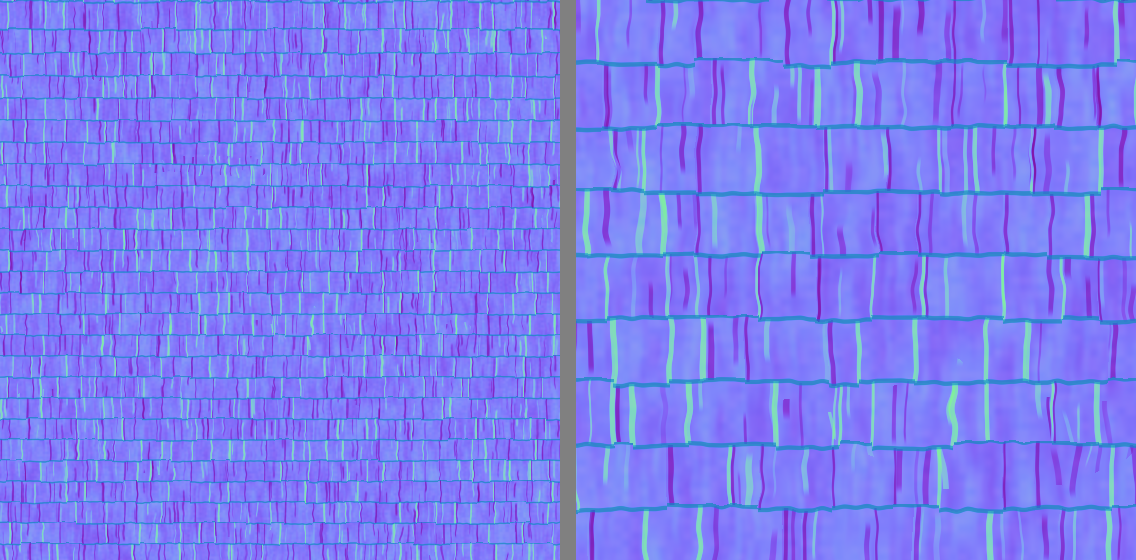
Left, the full canvas; right, a detail of the centre.
Write a Shadertoy shader that draws this texture map.

```glsl
const float COURSES = 26.1;         // shingle courses per canvas height
const float TOP_COURSE = 0.0495;    // height of the taller first course
const float COURSE_DRIFT = 0.0125;  // uneven spacing of the courses
const float SHINGLES = 30.0;        // shingles per course
const float EDGE_JITTER = 0.75;     // variation in shingle width
const float SPLITS = 95.0;          // possible splits per course
const float OVERHANG = 0.11;        // uneven butt ends, in courses
const float BUTT_LINE = 0.0013;     // half width of the butt shadow
const float GAP_LINE = 0.0015;      // half width of the joint bevels
const float BUTT_SLOPE = -0.85;
const float GREEN_SLOPE = 0.95;
const float PURPLE_SLOPE = -0.75;
const float TILT = 0.15;
const float GRAIN = 0.30;
const float PI = 3.14159;

float hash(vec2 p) {
    vec3 q = fract(p.xyx * 0.1031);
    q += dot(q, q.yzx + 33.33);
    return fract((q.x + q.y) * q.z);
}

float noise(vec2 p) {
    vec2 i = floor(p), f = fract(p);
    f = f * f * (3.0 - 2.0 * f);
    return mix(mix(hash(i), hash(i + vec2(1, 0)), f.x),
               mix(hash(i + vec2(0, 1)), hash(i + vec2(1, 1)), f.x), f.y);
}

float band(float dist, float halfWidth) {
    float soft = 0.7 / iResolution.y;
    return 1.0 - smoothstep(halfWidth - soft, halfWidth + soft, abs(dist));
}

// Course coordinate, growing downward with a slow drift in spacing
float courseDepth(float y) {
    float down = 1.0 - y;
    float s = clamp((down - TOP_COURSE) / 0.92, 0.0, 1.0);
    down -= COURSE_DRIFT * sin(PI * pow(s, 0.7));
    return max(1.0 + (down - TOP_COURSE) * COURSES, down / TOP_COURSE);
}

float jointPosition(float index, float row) {
    return index + EDGE_JITTER * hash(vec2(mod(index, SHINGLES), row + 7.0));
}

float shingleIndex(float x, float row) {
    float u = x * SHINGLES, i = floor(u);
    return i - step(u, jointPosition(i, row));
}

float buttOffset(float x, float row) {
    float id = mod(shingleIndex(x, row), SHINGLES);
    return OVERHANG * hash(vec2(id + 51.0, row + 3.0));
}

// Bevels along the joint nearest to x
float jointSlope(float x, float row, float index) {
    float u = x * SHINGLES;
    float left = u - jointPosition(index, row);
    float right = u - jointPosition(index + 1.0, row);
    bool nearLeft = left < -right;
    float dist = (nearLeft ? left : right) / SHINGLES;
    vec2 id = vec2(mod(nearLeft ? index : index + 1.0, SHINGLES), row);
    float kind = hash(id + 91.0);
    float width = GAP_LINE * mix(0.5, 1.25, hash(id + 23.0));
    float green = band(dist, width) * step(kind, 0.52);
    float purple = band(dist - width * 1.6, width * 0.8) * step(0.38, kind);
    return GREEN_SLOPE * green + PURPLE_SLOPE * purple;
}

// Clustered vertical splits, slanting more where the wood is damaged
float splitSlope(float x, float f, float row, float damage) {
    float cell = floor(x * SPLITS), slope = 0.0;
    for (float k = -1.0; k <= 1.0; k++) {
        vec2 id = vec2(mod(cell + k, SPLITS), row + 40.0);
        float lean = (hash(id + 11.0) - 0.5) * (0.25 + 1.3 * damage);
        float center = cell + k + hash(id) + lean * (f - 0.5);
        float width = mix(0.0005, 0.0019, hash(id + 17.0));
        float cluster = noise(vec2(id.x * 0.16, row * 0.8));
        float present = step(hash(id + 29.0), 0.1 + 0.75 * cluster + 0.3 * damage);
        float middle = hash(id + 37.0), reach = mix(0.25, 0.8, hash(id + 43.0));
        float span = 1.0 - smoothstep(reach - 0.1, reach + 0.1, abs(f - middle));
        float side = hash(id + 59.0) < 0.62 ? PURPLE_SLOPE : GREEN_SLOPE * 0.8;
        float strength = mix(0.3, 1.0, hash(id + 67.0));
        slope += band(x - center / SPLITS, width) * span * present * side * strength;
    }
    return slope;
}

void mainImage(out vec4 fragColor, in vec2 fragCoord) {
    vec2 p = fragCoord / iResolution.xy;
    float depth = courseDepth(p.y);
    depth += 0.05 * (noise(p * vec2(150.0, 30.0)) - 0.5);
    float x = p.x + 0.0028 * (noise(vec2(p.x * 45.0, p.y * 85.0)) - 0.5);

    // The shingle above hangs unevenly over the course below
    float row = floor(depth);
    float buttDist = depth - row - buttOffset(x, row - 1.0);
    if (buttDist < 0.0) row -= 1.0;
    float f = depth - row;
    float index = shingleIndex(x, row);
    vec2 id = vec2(mod(index, SHINGLES), row);

    // Broad tilt and fibrous grain; slope.x runs down, slope.y across
    float damage = smoothstep(0.72, 0.88, noise(p * vec2(11.0, 17.0) + 5.0));
    float strips = noise(vec2(x * 95.0 + id.x * 13.0, f * 1.2 + row * 9.0)) - 0.5;
    float fibers = noise(vec2(x * 270.0, p.y * 48.0)) - 0.5;
    float rough = noise(p * vec2(190.0, 230.0)) - 0.5;
    vec2 slope = vec2(0.02 + 0.10 * rough, -0.02 + TILT * (hash(id + 73.0) - 0.5));
    slope.y += GRAIN * (strips + 0.6 * fibers) + 0.06 * rough;

    // Joints, splits and butt shadows
    slope.y += jointSlope(x, row, index) + splitSlope(x, f, row, damage);
    float butt = band(buttDist / COURSES, BUTT_LINE);
    slope = mix(slope, vec2(BUTT_SLOPE, 0.08 + 0.3 * slope.y), butt * 0.9);

    // Encode the normal, deepening blue loss on steep faces
    vec3 n = normalize(vec3(slope, 1.0));
    fragColor = vec4(0.5 + 0.5 * n.xy, 0.5 + 0.485 * n.z * n.z, 1.0);
}
```
